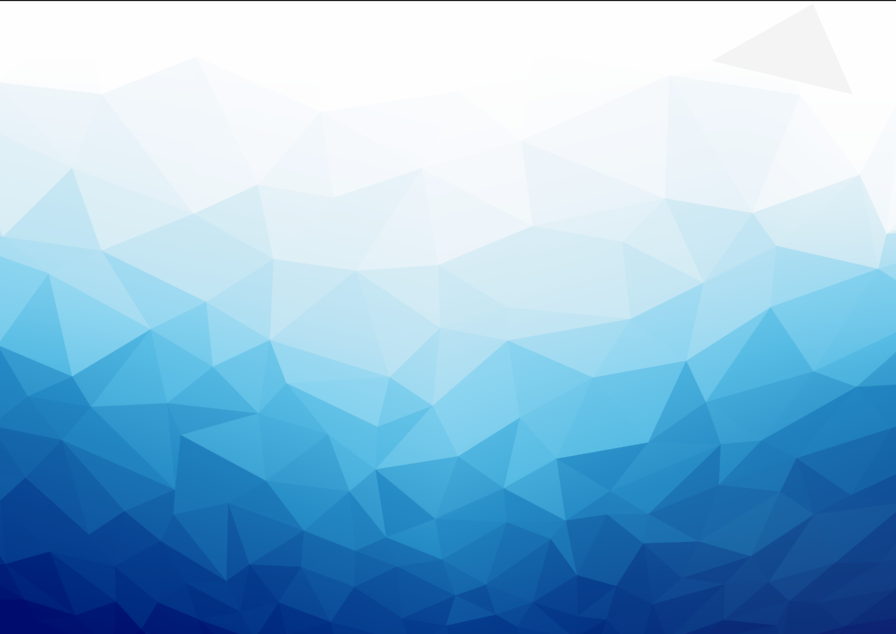
This background is drawn by a WebGL 1 fragment shader. Its source:

```glsl
precision highp float;
// Low-poly mesh of faceted triangles fading from white down to deep blue.

uniform vec2 u_resolution;

const float ASPECT = 1.414;
const float TAPER = 0.68;               // how much the facets shrink downward
const vec2 FACET = vec2(0.19, 0.17);    // facet size at the top edge
const float JITTER = 0.66;
const float STAGGER = 0.5;              // vertical shift of every other column
const float SHADE_SPREAD = 0.06;
const float INNER_GRADIENT = 0.3;

vec2 hash2(vec2 p) {
  vec3 q = fract(p.xyx * vec3(0.1031, 0.1030, 0.0973));
  q += dot(q, q.yzx + 33.33);
  return fract((q.xx + q.yz) * q.zy);
}

float cross2(vec2 a, vec2 b) {
  return a.x * b.y - a.y * b.x;
}

// Canvas position to mesh coordinates, and back for a jittered mesh vertex.
vec2 toMesh(vec2 p) {
  float shrink = 1.0 - TAPER * p.y;
  return vec2(p.x / (FACET.x * shrink), -log(shrink) / (TAPER * FACET.y));
}

vec2 meshVertex(vec2 id) {
  vec2 q = id + JITTER * (hash2(id + 40.0) - 0.5);
  q.y += STAGGER * (mod(id.x, 2.0) - 0.5);
  float shrink = exp(-TAPER * FACET.y * q.y);
  return vec2(q.x * FACET.x * shrink, (1.0 - shrink) / TAPER);
}

// Smooth inside mask of a triangle with either winding.
float triangleMask(vec2 p, vec2 a, vec2 b, vec2 c, float pixel) {
  float winding = sign(cross2(b - a, c - a));
  float ab = cross2(normalize(b - a), p - a);
  float bc = cross2(normalize(c - b), p - b);
  float ca = cross2(normalize(a - c), p - c);
  float inside = winding * ab;
  inside = min(inside, min(winding * bc, winding * ca));
  return clamp(0.5 + inside / pixel, 0.0, 1.0);
}

vec3 blendStop(vec3 base, vec3 next, float start, float depth) {
  return mix(base, next, clamp((depth - start) * 10.0, 0.0, 1.0));
}

vec3 depthRamp(float d) {
  vec3 c = vec3(0.995);
  c = blendStop(c, vec3(0.97, 0.98, 0.99), 0.15, d);
  c = blendStop(c, vec3(0.93, 0.96, 0.98), 0.25, d);
  c = blendStop(c, vec3(0.85, 0.93, 0.96), 0.35, d);
  c = blendStop(c, vec3(0.74, 0.89, 0.95), 0.45, d);
  c = blendStop(c, vec3(0.54, 0.83, 0.94), 0.55, d);
  c = blendStop(c, vec3(0.33, 0.73, 0.89), 0.65, d);
  c = blendStop(c, vec3(0.14, 0.54, 0.77), 0.75, d);
  c = blendStop(c, vec3(0.08, 0.40, 0.67), 0.85, d);
  c = blendStop(c, vec3(0.03, 0.26, 0.57), 0.95, d);
  c = blendStop(c, vec3(0.00, 0.17, 0.50), 1.05, d);
  return blendStop(c, vec3(0.00, 0.05, 0.43), 1.15, d);
}

// Colour deepens downward and toward the sides; the upper corners stay pale.
vec3 fieldColor(vec2 p, float shade) {
  float right = smoothstep(0.1, 0.6, p.x);
  float paleCorner = smoothstep(0.45, 0.6, p.x) * (1.0 - smoothstep(0.25, 0.45, p.y));
  float sideDepth = mix(0.26, 0.34, smoothstep(0.48, 0.58, p.y)) * abs(p.x);
  sideDepth *= (1.0 - paleCorner) * smoothstep(0.04, 0.2, p.y);
  sideDepth *= 1.0 - 0.4 * right * smoothstep(0.7, 1.0, p.y);
  float floorDepth = 0.05 * smoothstep(0.8, 1.0, p.y);
  vec3 c = depthRamp(p.y + sideDepth + floorDepth + shade);
  return c + right * smoothstep(0.65, 0.95, p.y) * vec3(0.05, 0.02, -0.02);
}

// One facet: colour weighted by its mask, with a soft inner gradient.
vec4 facet(vec2 p, vec2 a, vec2 b, vec2 c, float random, float pixel) {
  vec2 center = (a + b + c) / 3.0;
  float mask = triangleMask(p, a, b, c, pixel);
  vec3 color = fieldColor(mix(center, p, INNER_GRADIENT), (random - 0.5) * SHADE_SPREAD);
  return vec4(color, 1.0) * mask;
}

void main() {
  vec2 uv = gl_FragCoord.xy / u_resolution;
  vec2 p = vec2((uv.x - 0.5) * ASPECT, 1.0 - uv.y);
  float pixel = 1.0 / u_resolution.y;
  vec2 cell = floor(toMesh(p));

  // Gather the two facets of every nearby cell, split on the short diagonal.
  vec4 sum = vec4(fieldColor(p, 0.0), 1.0) * 0.001;
  for (int j = -1; j <= 1; j++) {
    for (int i = -1; i <= 1; i++) {
      vec2 id = cell + vec2(float(i), float(j));
      vec2 a = meshVertex(id);
      vec2 b = meshVertex(id + vec2(1.0, 0.0));
      vec2 c = meshVertex(id + vec2(1.0, 1.0));
      vec2 d = meshVertex(id + vec2(0.0, 1.0));
      vec2 random = hash2(id + 87.0);
      bool splitAC = distance(a, c) < distance(b, d);
      sum += facet(p, a, b, splitAC ? c : d, random.x, 1.3 * pixel);
      sum += facet(p, c, d, splitAC ? a : b, random.y, 1.3 * pixel);
    }
  }
  vec3 color = sum.rgb / sum.a;

  // Pale grey facet in the upper right, and the thin dark top rule.
  float grey = triangleMask(p, vec2(0.576, 0.006), vec2(0.416, 0.096), vec2(0.639, 0.149), pixel);
  color = mix(color, vec3(0.955), grey);
  float rule = clamp(0.5 + (0.0018 - p.y) / pixel, 0.0, 1.0);
  color = mix(color, vec3(0.13), rule);
  gl_FragColor = vec4(clamp(color, 0.0, 1.0), 1.0);
}
```
